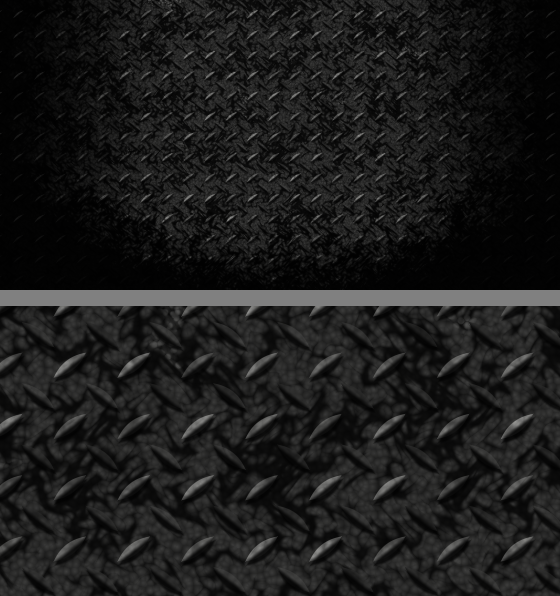
Top, the full canvas; bottom, a detail of the centre.
Give the GLSL for this texture, as a Shadertoy shader.

```glsl
// Dark worn tread plate: interlaced raised lugs, speckled grime and a ragged vignette.

#define COLUMNS 26.3      // repeats across
#define ROWS 14.2         // repeats down
#define LUG_LENGTH 0.0235 // half length, in canvas heights
#define LUG_WIDTH 0.0064  // half width, in canvas heights
#define LUG_TILT 0.66     // lean in radians
#define PLATE_TONE 0.145
#define GRIME_TONE 0.033
#define CREST_TONE 0.39
#define GRIT 1.10         // strength of the fine grain

vec2 hash2(vec2 p) {
    vec3 q = fract(vec3(p.xyx) * vec3(0.1031, 0.1030, 0.0973));
    q += dot(q, q.yzx + 33.33);
    return fract((q.xx + q.yz) * q.zy);
}

// Distance to the nearest scattered point
float cellular(vec2 p) {
    vec2 cell = floor(p), f = fract(p);
    float nearest = 2.0;
    for (int y = -1; y <= 1; y++)
    for (int x = -1; x <= 1; x++) {
        vec2 o = vec2(x, y);
        vec2 d = o + hash2(cell + o + 40.0) - f;
        nearest = min(nearest, dot(d, d));
    }
    return sqrt(nearest);
}

// Layered sines bend the cells into irregular stains
vec2 warp(vec2 p) {
    p += 0.011 * sin(p.yx * vec2(31.0, 27.0) + vec2(0.0, 1.7));
    p += 0.005 * sin(p.yx * vec2(83.0, 97.0) + vec2(2.1, 0.4));
    return p + 0.0025 * sin(p.yx * vec2(211.0, 187.0));
}

float stains(vec2 p) {
    vec2 w = warp(p);
    return 0.27 * cellular(w * 8.0) + 0.33 * cellular(w * 27.0 + 7.0)
         + 0.40 * cellular(w * 72.0 + 3.0);
}

// Pointed lens: x is coverage, y runs across the lug from -1 to 1
vec2 lug(vec2 p, float tilt, float px) {
    float c = cos(tilt), s = sin(tilt);
    vec2 q = vec2(c * p.x + s * p.y, c * p.y - s * p.x);
    float along = q.x / LUG_LENGTH;
    float d = abs(q.y) - LUG_WIDTH * (1.0 - along * along);
    return vec2(1.0 - smoothstep(-px, px, d), clamp(q.y / LUG_WIDTH, -1.0, 1.0));
}

// Light from above, fading raggedly to the sides and the bottom
float lighting(vec2 uv, float ragged) {
    float side = abs(uv.x - 0.5);
    float across = 1.0 - smoothstep(0.14, 0.50, side + 0.2 * ragged);
    float rise = smoothstep(0.0, 0.25, uv.y - 1.3 * side * side - 0.35 * ragged);
    return 1.1 * across * rise;
}

void mainImage(out vec4 fragColor, in vec2 fragCoord) {
    vec2 uv = fragCoord / iResolution.xy;
    vec2 p = fragCoord / iResolution.y;
    float px = 0.7 / iResolution.y;
    float aspect = iResolution.x / iResolution.y;

    // Worn surface
    float stain = stains(p);
    float grime = smoothstep(0.35, 0.59, stain);
    float grain = 0.6 * cellular(p * 128.0) + 0.4 * cellular(p * 79.0 + 11.0) - 0.45;
    float tone = mix(PLATE_TONE, GRIME_TONE, grime) * max(1.0 - GRIT * grain, 0.0);

    // Sparse scuffs of bare metal
    float scuff = smoothstep(0.78, 0.95, cellular(warp(p) * vec2(7.0, 12.0) + 19.0));
    tone += 0.12 * scuff * smoothstep(0.1, -0.15, grain);

    // Two interlaced grids: dim lugs leaning left, bright ones leaning right
    float glint = 0.0;
    for (int k = 0; k < 2; k++) {
        float bright = float(k);
        vec2 grid = uv * vec2(COLUMNS, ROWS) + vec2(-0.36, 0.0) + 0.5 * (1.0 - bright);
        vec2 local = (fract(grid) - 0.5) * vec2(aspect / COLUMNS, 1.0 / ROWS);
        float tilt = mix(-LUG_TILT, LUG_TILT, bright);
        float wear = hash2(floor(grid) + 60.0).x;

        vec2 shade = lug(local + vec2(-0.0015, 0.0045), tilt, 2.5 * px);
        tone *= 1.0 - 0.75 * shade.x;
        vec2 body = lug(local, tilt, px);
        float crest = smoothstep(-0.6, 0.3, body.y);
        float metal = mix(0.06, CREST_TONE, crest) * mix(0.46, 1.0, bright);
        metal *= (0.75 + 0.4 * wear) * (1.0 - 0.3 * grime) * (1.0 - 0.5 * grain);
        tone = mix(tone, metal, body.x);
        glint = 0.27 * body.x * crest * bright;
    }

    // Bright lugs stay faintly visible in the dark
    float light = lighting(uv, stain - 0.42);
    glint *= smoothstep(-0.2, 0.6, uv.y);
    tone *= max(light, max(glint, 0.04));

    fragColor = vec4(tone * vec3(1.0, 1.0, 0.985) + 0.004, 1.0);
}
```
